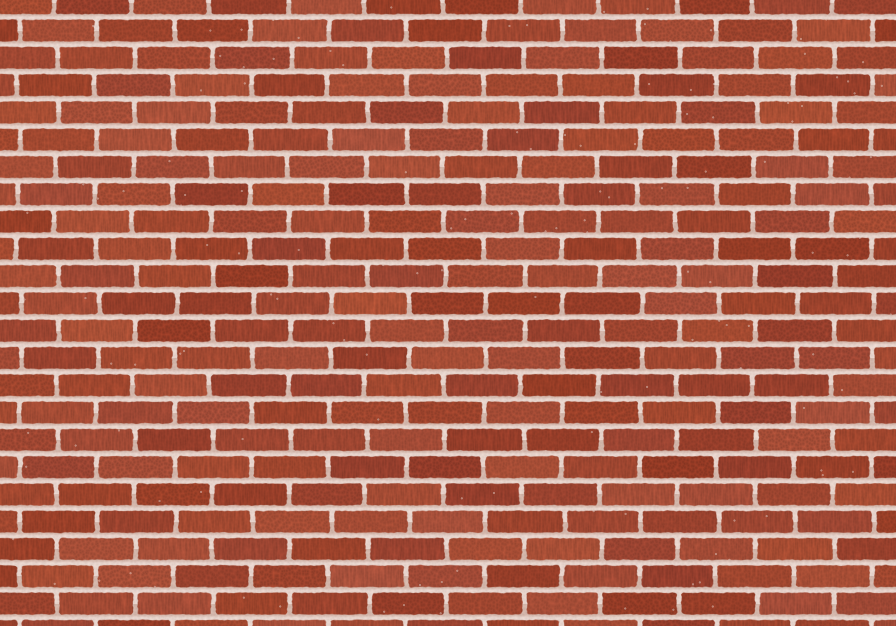
Reproduce this texture procedurally as a Shadertoy shader.

```glsl
const float ROWS = 22.94;          // courses over the canvas height
const float BRICKS = 11.55;        // bricks over the canvas width
const float BRICK_LENGTH = 2.836;  // in course heights
const vec2 HALF_JOINT = vec2(0.085, 0.1);

const vec3 DARK_CLAY = vec3(0.575, 0.225, 0.15);
const vec3 LIGHT_CLAY = vec3(0.675, 0.322, 0.226);
const vec3 MORTAR = vec3(0.91, 0.835, 0.805);
const vec3 MORTAR_SHADE = vec3(0.80, 0.675, 0.625);

float hash(vec2 p) {
    vec3 q = fract(p.xyx * vec3(0.1031, 0.1030, 0.0973));
    q += dot(q, q.yzx + 33.33);
    return fract((q.x + q.y) * q.z);
}

// Distance to the nearest scattered point
float cellular(vec2 p) {
    vec2 cell = floor(p);
    float nearest = 2.0;
    for (int y = -1; y <= 1; y++) {
        for (int x = -1; x <= 1; x++) {
            vec2 id = cell + vec2(x, y);
            vec2 point = id + vec2(hash(id), hash(id + 71.3));
            nearest = min(nearest, length(point - p));
        }
    }
    return nearest;
}

// Irregular ripple from layered sines, about -1 to 1
float ripple(float t, float phase) {
    return 0.5 * sin(t * 4.3 + phase) + 0.3 * sin(t * 9.7 + phase * 2.3)
         + 0.2 * sin(t * 21.1 + phase * 3.7);
}

// Depth inside a rounded brick, saturating at the corner radius
float roundedInset(vec2 depth, float radius) {
    return radius - length(max(radius - depth, 0.0));
}

vec3 clayColor(vec2 p, vec2 id) {
    float tone = hash(id + 13.7);
    float roughness = smoothstep(0.35, 0.9, hash(id + 41.9));
    float streak = cellular(p * vec2(11.0, 1.6) + id * 3.1) - 0.5;
    float pits = cellular(p * vec2(9.0, 8.0)) - 0.5;
    float grain = mix(streak * 0.8 + pits * 0.3, pits, roughness);
    float warmth = hash(id + 87.1) - 0.5;
    vec3 clay = mix(DARK_CLAY, LIGHT_CLAY, tone * 0.8 + 0.17 - 0.12 * roughness);
    clay += warmth * vec3(0.012, -0.004, -0.03);
    return clay * (1.0 + 0.22 * grain);
}

vec3 mortarColor(vec2 p, float drop) {
    float shade = smoothstep(0.04, -0.1, drop) * 0.75;
    float grit = cellular(p * 8.0) - 0.5;
    return mix(MORTAR, MORTAR_SHADE, shade) + 0.06 * grit;
}

void mainImage(out vec4 fragColor, in vec2 fragCoord) {
    // Course heights as units, measured downward
    vec2 uv = fragCoord / iResolution.xy;
    vec2 p = vec2(uv.x * BRICKS * BRICK_LENGTH, (1.0 - uv.y) * ROWS + 0.382);
    float pixel = ROWS / iResolution.y;

    // Running bond with uneven laying
    float row = floor(p.y);
    float rise = p.y - row;
    float shift = mix(0.73, 0.245, mod(row, 2.0)) + 0.05 * (hash(vec2(row, 5.0)) - 0.5);
    float along = p.x / BRICK_LENGTH - shift;
    float joint = floor(along + 0.5);
    vec2 jointId = vec2(joint, row);
    float slip = 0.04 * (hash(jointId + 23.0) - 0.5);
    float lean = 0.025 * (hash(jointId + 57.0) - 0.5) * (rise - 0.5);
    float side = along - joint - slip - lean;
    vec2 brickId = vec2(joint - step(side, 0.0), row);

    // Brick outline with chipped edges
    float phase = hash(brickId + 31.0) * 6.2832;
    vec2 depth = vec2(abs(side) * BRICK_LENGTH, min(rise, 1.0 - rise)) - HALF_JOINT;
    depth += vec2(0.022 * ripple(p.y * 2.0, phase),
                  0.016 * ripple(p.x * 1.3, phase + step(0.5, rise) * 2.0));
    depth += 0.025 * (cellular(p * 5.0) - 0.5);
    float inset = roundedInset(depth, 0.09);
    float brick = smoothstep(-0.6 * pixel - 0.01, 0.6 * pixel + 0.01, inset);

    // Sparse mortar specks on some bricks
    float speck = smoothstep(0.035 + pixel * 0.5, 0.02, cellular(p * 0.9 + 4.0));
    speck *= step(0.75, hash(brickId + 63.0));

    float drop = rise - step(0.5, rise);
    vec3 mortar = mortarColor(p, drop);
    vec3 clay = mix(clayColor(p, brickId), MORTAR, speck * 0.45);
    fragColor = vec4(mix(mortar, clay, brick), 1.0);
}
```
